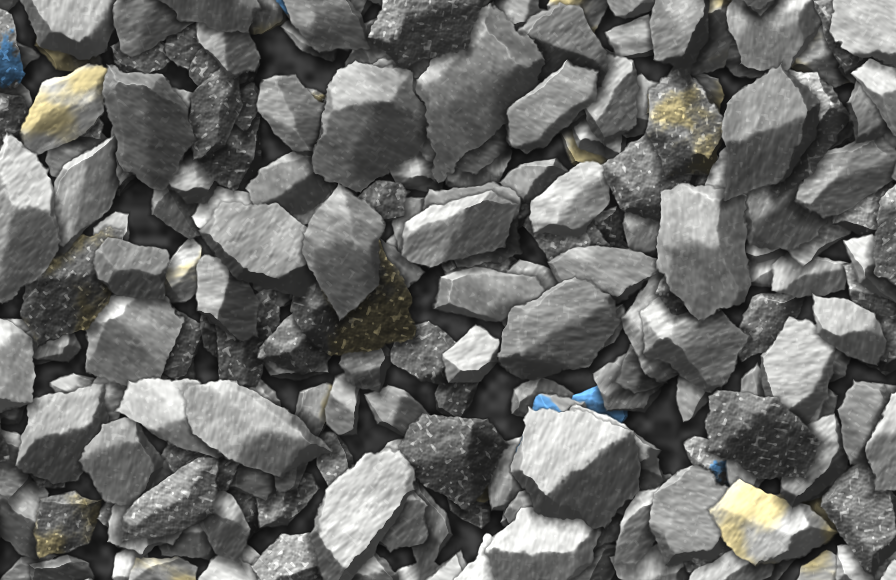
A WebGL 2 fragment shader for this texture:

```glsl
#version 300 es
precision highp float;

uniform vec2 u_resolution;
out vec4 fragColor;

const float TAU = 6.2831853;
const int SIDES = 7;

float hash(vec2 p) {
    return fract(sin(dot(p, vec2(127.1, 311.7))) * 43758.5453);
}

vec2 hash2(vec2 p) {
    return vec2(hash(p), hash(p + 37.7));
}

float noise(vec2 p) {
    vec2 i = floor(p), f = fract(p);
    f = f * f * (3.0 - 2.0 * f);
    float low = mix(hash(i), hash(i + vec2(1, 0)), f.x);
    float high = mix(hash(i + vec2(0, 1)), hash(i + vec2(1, 1)), f.x);
    return mix(low, high, f.y);
}

float fbm(vec2 p) {
    float sum = 0.0, amp = 0.5;
    for (int i = 0; i < 4; i++) {
        sum += amp * noise(p);
        p = mat2(1.6, 1.2, -1.2, 1.6) * p + 5.3;
        amp *= 0.6;
    }
    return sum;
}

// Signed distance to a convex outline; normal blends the lowest facet planes.
float stoneShape(vec2 q, vec2 id, out vec3 normal) {
    float dist = -1e3;
    vec4 facets = vec4(0.0);
    for (int k = 0; k < SIDES; k++) {
        vec2 rnd = hash2(id + float(k) * 3.17);
        float angle = TAU * (float(k) + 0.75 * rnd.x) / float(SIDES);
        vec2 dir = vec2(cos(angle), sin(angle));
        float edge = dot(dir, q) - mix(0.7, 1.0, rnd.y);
        float slope = mix(0.45, 2.6, hash(id + float(k) * 5.9 + 11.0));
        dist = max(dist, edge);
        facets += exp(45.0 * min(slope * edge, 0.1)) * vec4(dir * slope, 1.0, 1.0);
    }
    // Two tilted caps meet in a ridge.
    for (int k = 0; k < 2; k++) {
        vec2 tilt = (hash2(id + float(k) * 8.3 + 71.0) - 0.5) * 1.3;
        float height = 0.3 - dot(tilt, q);
        facets += exp(-45.0 * max(height, -0.1)) * vec4(tilt, 1.0, 1.0);
    }
    normal = normalize(facets.xyz / facets.w);
    return dist;
}

vec3 stoneColor(vec2 uv, vec2 id, vec3 normal, float inset) {
    vec3 light = normalize(vec3(-0.32, 0.62, 0.72));
    float kind = hash(id + 19.0);
    float rough = step(0.74, hash(id + 23.0));
    float turn = TAU * hash(id + 31.0);
    vec2 p = uv + hash2(id) * 9.0;
    vec2 along = vec2(cos(turn), sin(turn));
    mat2 bedding = mat2(along.x, -along.y, along.y, along.x);

    // Broken surface relief, stretched along the bedding of each stone.
    vec2 freq = mix(vec2(14.0, 25.0), vec2(34.0), rough);
    vec2 step1 = light.xy * 0.0045;
    float grain = fbm(bedding * p * freq);
    float relief = grain - fbm(bedding * (p + step1) * freq);
    vec2 fineFreq = mix(vec2(75.0, 125.0), vec2(120.0), rough);
    float pits = noise(bedding * p * fineFreq);
    pits -= noise(bedding * (p + step1) * fineFreq);
    relief = relief * 1.35 + pits * mix(0.17, 0.3, rough);

    float diffuse = max(dot(normal, light) + relief, 0.0);
    float albedo = mix(0.62, 1.25, hash(id + 29.0)) * mix(1.0, 0.66, rough);
    float tone = albedo * (0.19 + 0.92 * diffuse * diffuse);
    tone *= 0.8 + 0.42 * grain;

    // Crystal glints and worn bright rims.
    float glint = smoothstep(0.68, 0.92, noise(bedding * p * 150.0));
    tone += glint * mix(0.1, 0.36, rough) * (0.2 + diffuse);
    tone += 0.12 * diffuse * (1.0 - smoothstep(0.0, 0.007, inset));
    tone = tone / (1.0 + 0.17 * tone * tone);
    vec3 color = tone * vec3(1.0, 1.003, 0.99);

    // Rare tarnish in gold and blue.
    float stain = noise(p * 15.0) * 0.6 + grain * 0.4;
    float gold = step(kind, 0.06) * smoothstep(0.42, 0.64, stain);
    float blue = step(0.95, kind) * smoothstep(0.52, 0.6, stain);
    color = mix(color, color * vec3(1.1, 1.02, 0.76), gold);
    return mix(color, (tone + 0.08) * vec3(0.42, 0.78, 1.12), blue * 0.85);
}

// Paints one scattered layer of stones over the color below.
vec3 stoneLayer(vec3 color, vec2 uv, float size, float density, float seed) {
    float px = 1.0 / u_resolution.y;
    vec2 grid = uv / size + seed * 7.37;
    vec2 warp = vec2(fbm(uv * 26.0 + seed), fbm(uv * 26.0 + 40.0)) - 0.54;
    for (int j = -1; j <= 1; j++) {
        for (int i = -1; i <= 1; i++) {
            vec2 cell = floor(grid) + vec2(i, j);
            vec2 id = cell + seed * 53.0;
            vec2 p = grid - cell - 0.5 - 0.7 * (hash2(id + 3.0) - 0.5);
            if (hash(id + 5.0) > density || length(p) > 1.2) continue;

            float angle = TAU * hash(id + 7.0);
            mat2 turn = mat2(cos(angle), sin(angle), -sin(angle), cos(angle));
            float len = mix(0.58, 0.82, hash(id + 13.0));
            float wid = len * mix(0.48, 0.88, hash(id + 17.0));
            vec2 q = (p * turn) / vec2(len, wid) + warp * 0.24;
            vec3 normal;
            float dist = stoneShape(q, id, normal) * wid * size;
            normal.xy = turn * normal.xy;

            // Contact shadow reaches further below the stone.
            float reach = mix(0.006, 0.021, smoothstep(0.4, -0.4, p.y - p.x * 0.4));
            color *= mix(0.3, 1.0, smoothstep(-0.004, reach, dist));
            if (dist < px) {
                vec3 stone = stoneColor(uv, id, normal, -dist);
                color = mix(color, stone, 1.0 - smoothstep(-px, px, dist));
            }
        }
    }
    return color;
}

void main() {
    vec2 uv = gl_FragCoord.xy / u_resolution.y;
    vec3 color = vec3(0.17) * (0.5 + noise(uv * 60.0));
    color = stoneLayer(color, uv, 0.1, 1.0, 1.0);
    color = stoneLayer(color, uv, 0.14, 0.8, 2.0);
    color = stoneLayer(color, uv, 0.185, 0.48, 3.0);
    // Haze lifts the deepest gaps a little.
    color = 0.035 + 0.965 * color;
    fragColor = vec4(clamp(color, 0.0, 1.0), 1.0);
}
```
